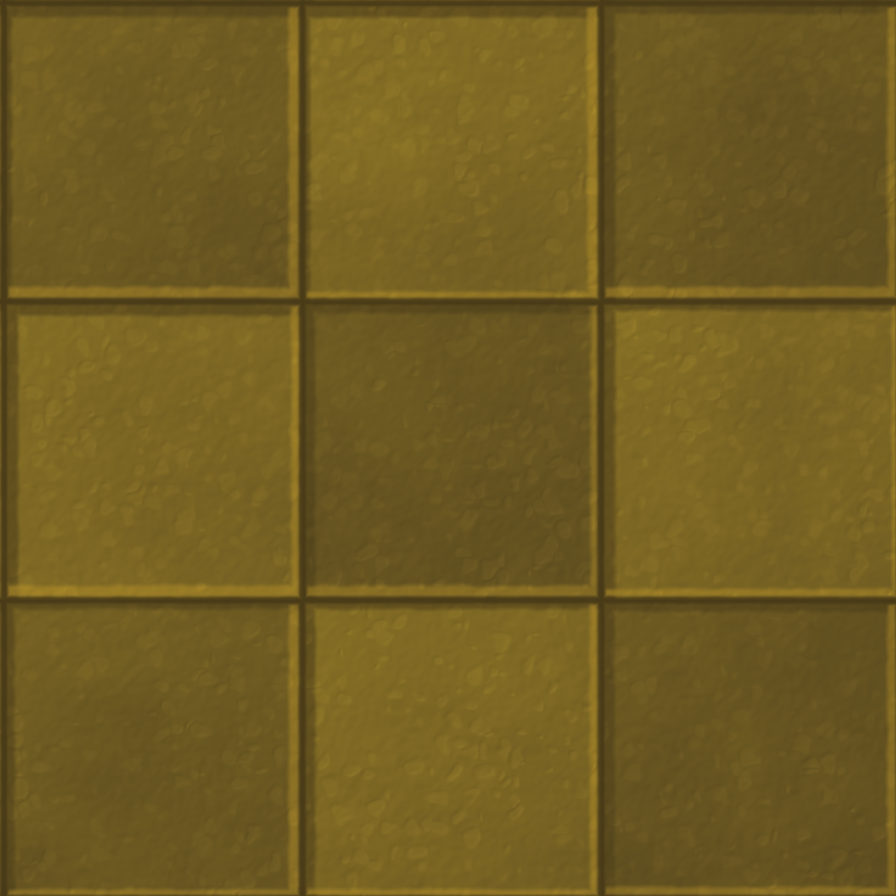
Write a Shadertoy shader that draws this texture.

```glsl
// Olive-gold stone tiles in a 3 by 3 checker of lighter and darker squares.
// Each tile has a bevel lit from the lower right and soft dark grooves;
// pebbles and grain form a height field that is embossed by differencing.

#define GRID 3.0
#define GROOVE_SHIFT vec2(0.013, -0.010)
#define GROOVE_WIDTH 0.014
#define BEVEL_MIN 0.036
#define BEVEL_MAX 0.062
#define PEBBLE_SCALE 54.0
#define EMBOSS 0.066
#define DARK_STONE vec3(0.390, 0.321, 0.127)
#define LIGHT_STONE vec3(0.500, 0.414, 0.142)
#define LIT_EDGE vec3(0.650, 0.520, 0.155)
#define SHADED_EDGE vec3(0.315, 0.255, 0.104)
#define GROOVE_COLOR vec3(0.275, 0.220, 0.090)

float hash(vec2 p) {
    vec3 q = fract(p.xyx * 0.1031);
    q += dot(q, q.yzx + 33.33);
    return fract((q.x + q.y) * q.z);
}

float noise(vec2 p) {
    vec2 i = floor(p), f = fract(p);
    f = f * f * (3.0 - 2.0 * f);
    return mix(mix(hash(i), hash(i + vec2(1, 0)), f.x),
               mix(hash(i + vec2(0, 1)), hash(i + vec2(1, 1)), f.x), f.y);
}

// Scattered soft-topped pebbles of varied size; most cells stay empty.
float pebbles(vec2 p) {
    vec2 cell = floor(p);
    float height = 0.0;
    for (int y = -1; y <= 1; y++)
    for (int x = -1; x <= 1; x++) {
        vec2 c = cell + vec2(x, y);
        vec2 center = c + vec2(hash(c + 11.0), hash(c + 47.0));
        float radius = mix(0.30, 0.70, hash(c + 83.0));
        float present = step(0.58, hash(c + 131.0));
        float disc = 1.0 - smoothstep(radius - 0.34, radius, length(p - center));
        height = max(height, disc * present);
    }
    return height;
}

// Pebbles with irregular outlines.
float stoneField(vec2 uv) {
    vec2 warp = vec2(noise(uv * 70.0), noise(uv * 70.0 + 31.0)) - 0.5;
    return pebbles(uv * PEBBLE_SCALE + warp * 0.6);
}

// Stone relief: pebbles in patches over two scales of grain.
float relief(vec2 uv, float stones) {
    float patches = smoothstep(0.25, 0.75, noise(uv * 9.0 + 5.0));
    return stones * mix(0.15, 0.55, patches)
         + 0.70 * noise(uv * 95.0) + 0.40 * noise(uv * 160.0 + 9.0);
}

// Soft band along an edge, with its own width on every tile side.
float bevel(float dist, vec2 id, float side) {
    float width = mix(BEVEL_MIN, BEVEL_MAX, hash(id + side));
    return 1.0 - smoothstep(width - 0.022, width, dist);
}

void mainImage(out vec4 fragColor, in vec2 fragCoord) {
    vec2 uv = fragCoord / iResolution.xy;
    vec2 grid = uv * GRID - GROOVE_SHIFT;
    vec2 id = mod(floor(grid), GRID);
    vec2 local = fract(grid);

    // Checkered tile tone: darkest in the center, lighter to the upper left
    vec2 fromCenter = id - 0.5 * (GRID - 1.0);
    float tone = mix(0.08, 0.83, mod(id.x + id.y, 2.0));
    tone += 0.08 * dot(fromCenter, fromCenter) + 0.07 * (id.y - id.x);
    tone += 0.10 * (hash(id + 7.0) - 0.5);

    // Variation within a tile
    tone += 0.25 * (local.y - local.x);
    tone += 0.36 * (noise(uv * 7.0) - 0.5) + 0.20 * (noise(uv * 24.0) - 0.5);
    vec3 color = mix(DARK_STONE, LIGHT_STONE, tone);

    // Bevels: shaded on left and top, lit on right and bottom
    vec2 wobble = 0.007 * (vec2(noise(uv * 75.0), noise(uv * 75.0 + 19.0)) - 0.5);
    vec2 low = local + wobble, high = 1.0 - local + wobble.yx;
    vec2 edge = min(local, 1.0 - local);
    float edgeDist = min(edge.x, edge.y);
    float shade = max(bevel(low.x, id, 3.0), bevel(high.y, id, 17.0));
    float lit = max(bevel(high.x, id, 29.0), bevel(low.y, id, 41.0));
    lit *= smoothstep(0.006, 0.024, edgeDist);
    color = mix(color, SHADED_EDGE, 0.62 * shade);
    color = mix(color, LIT_EDGE, lit * mix(0.54, 0.72, clamp(tone, 0.0, 1.0)));

    // Emboss the stone relief toward the light and tint the pebble tops
    vec2 toLight = vec2(0.0019, -0.0019);
    float stones = stoneField(uv);
    float slope = relief(uv, stones) - relief(uv + toLight, stoneField(uv + toLight));
    color *= 1.0 + 2.0 * EMBOSS * clamp(slope, -0.8, 0.8);
    color *= 1.0 + 0.045 * (stones - 0.3);

    // Soft dark grooves between tiles
    float grooveDist = edgeDist + 0.3 * wobble.x;
    float groove = 1.0 - smoothstep(GROOVE_WIDTH * 0.2, GROOVE_WIDTH * 1.3, grooveDist);
    color = mix(color, GROOVE_COLOR, 0.85 * groove);

    fragColor = vec4(color, 1.0);
}
```
